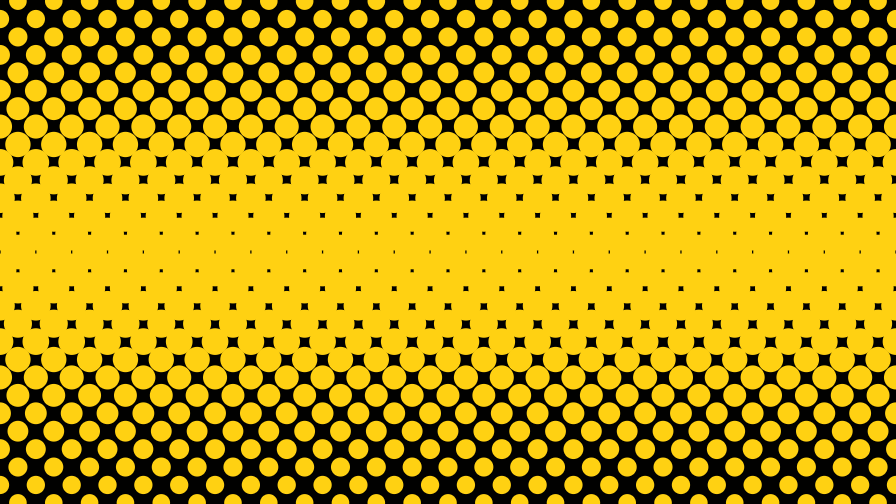
Write a WebGL 2 fragment shader that draws this pattern.

```glsl
#version 300 es
precision highp float;

uniform vec2 u_resolution;
out vec4 fragColor;

// Dots are largest on the middle row and shrink outward
float dotRadius(float row) {
    float k = abs(row);
    return 0.965 - 0.05 * k + 0.00115 * k * k;
}

// Alternate rows are shifted by half the horizontal spacing
vec2 nearestDot(float x, float row) {
    float shift = 1.0 - mod(row, 2.0);
    return vec2(2.0 * round((x - shift) * 0.5) + shift, row);
}

void main() {
    // One unit is the distance between rows, with y = 0 at mid-height
    float pixel = 50.0 / u_resolution.x;
    vec2 p = (gl_FragCoord.xy - vec2(0.0, 0.5 * u_resolution.y)) * pixel;

    // Composite the dots of the adjacent rows over black
    float uncovered = 1.0;
    for (int i = -1; i <= 1; i++) {
        float row = round(p.y) + float(i);
        float edge = length(p - nearestDot(p.x, row)) - dotRadius(row);
        uncovered *= clamp(0.5 + edge / pixel, 0.0, 1.0);
    }

    vec3 ink = vec3(0.005, 0.005, 0.0);
    vec3 yellow = vec3(1.0, 0.82, 0.07);
    fragColor = vec4(mix(yellow, ink, uncovered), 1.0);
}
```
